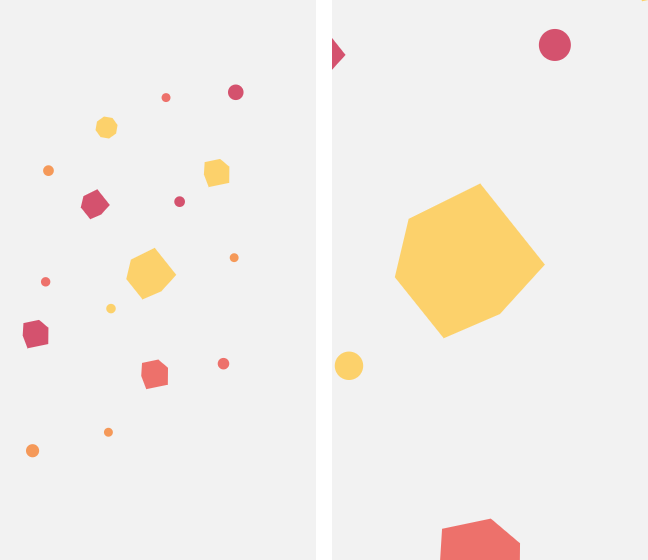
Left: the whole. Right: its middle third, enlarged.
Write a WebGL 1 fragment shader that draws this background.

```glsl
precision highp float;

uniform vec2 u_resolution;

const float TAU = 6.283185;

const vec3 PAPER   = vec3(0.949);
const vec3 YELLOW  = vec3(0.988, 0.820, 0.420);
const vec3 ORANGE  = vec3(0.960, 0.600, 0.350);
const vec3 CORAL   = vec3(0.930, 0.445, 0.420);
const vec3 CRIMSON = vec3(0.830, 0.322, 0.430);

// Lengths are fractions of the canvas width.
const int   SHAPE_COUNT   = 16;
const float POLYGON_COUNT = 6.0;
const float DISC_COUNT    = 10.0;
const float BIG_RADIUS    = 0.066;
const float OCTAGON_RADIUS = 0.033;
const vec2  HEXAGON_RADII = vec2(0.0375, 0.045);
const vec2  DISC_RADII    = vec2(0.0140, 0.0255);
const float HEXAGON_TURN  = 2.04;
const float OCTAGON_TILT  = -0.17;

// Scatter area as fractions of the canvas, measured from its top left.
const vec2  AREA_START = vec2(0.11, 0.16);
const vec2  AREA_SIZE  = vec2(0.78, 0.67);
const vec2  SPREAD_STEP = vec2(0.7549, 0.5698);
const float JITTER     = 0.06;

float hash(float n) {
    n = fract((n + 7.0) * 0.1031);
    n *= n + 33.33;
    return fract(n * (n + n));
}

// Evenly spread sequence loosened by a little random jitter.
vec2 scatter(float id) {
    vec2 spot = AREA_START + AREA_SIZE * fract(0.5 + SPREAD_STEP * id);
    spot += JITTER * (vec2(hash(id + 31.0), hash(id + 57.0)) - 0.5);
    return vec2(spot.x, 1.0 - spot.y);
}

// Uneven spacing of the hexagon's edge directions.
float edgeSkew(float a) {
    return 0.235 * cos(2.0 * a + 0.28) + 0.178 * cos(a - 0.967)
         - 0.075 * cos(3.0 * a) - 0.262;
}

// Convex polygon whose edges all touch a circle of the given radius.
float polygonDistance(vec2 p, float radius, float sides, float skew, float turn) {
    float reach = -1e3;
    for (int k = 0; k < 8; k++) {
        if (float(k) >= sides) break;
        float a = TAU * float(k) / sides;
        a += skew * edgeSkew(a) + turn;
        reach = max(reach, dot(p, vec2(cos(a), sin(a))));
    }
    return reach - radius;
}

vec3 polygonColor(float id) {
    if (id == 4.0) return CORAL;
    return mod(id, 3.0) == 2.0 ? CRIMSON : YELLOW;
}

vec3 discColor(float id) {
    float rank = mod(id * 3.0, DISC_COUNT);
    if (rank < 3.5) return ORANGE;
    if (rank < 6.5) return CORAL;
    return rank < 8.5 ? CRIMSON : YELLOW;
}

float shapeDistance(vec2 p, float id) {
    float size = hash(id + 83.0);
    if (id >= POLYGON_COUNT) {
        return length(p) - mix(DISC_RADII.x, DISC_RADII.y, size * size);
    }
    if (id == 1.0) {
        return polygonDistance(p, OCTAGON_RADIUS, 8.0, 0.0, OCTAGON_TILT);
    }
    float radius = id == 0.0 ? BIG_RADIUS : mix(HEXAGON_RADII.x, HEXAGON_RADII.y, size);
    float turn = mod(id, 5.0) == 0.0 ? HEXAGON_TURN : 0.0;
    return polygonDistance(p, radius, 6.0, 1.0, turn);
}

void main() {
    float pixel = 1.0 / u_resolution.x;
    vec2 p = gl_FragCoord.xy * pixel;
    vec2 canvas = u_resolution * pixel;
    vec3 color = PAPER;

    // Polygons come first, so the discs lie on top.
    for (int i = 0; i < SHAPE_COUNT; i++) {
        float id = float(i);
        float d = shapeDistance(p - scatter(id) * canvas, id);
        float coverage = clamp(0.5 - d / pixel, 0.0, 1.0);
        vec3 fill = id < POLYGON_COUNT ? polygonColor(id) : discColor(id - POLYGON_COUNT);
        color = mix(color, fill, coverage);
    }
    gl_FragColor = vec4(color, 1.0);
}
```
